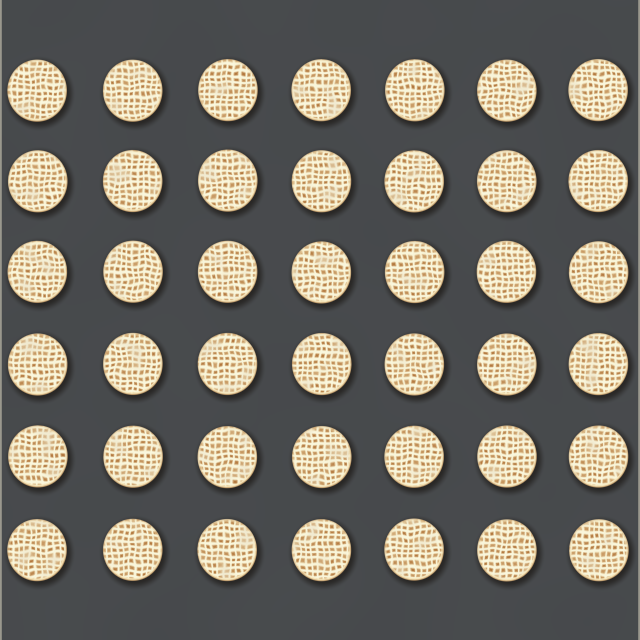
This pattern is drawn by a WebGL 2 fragment shader. Its source:

```glsl
#version 300 es
precision highp float;
// Seven by six woven cream discs with soft shadows on a slate panel.
uniform vec2 u_resolution;
out vec4 outColor;

float hash(vec2 p) {
  vec3 q = fract(p.xyx * vec3(0.1031, 0.1030, 0.0973));
  q += dot(q, q.yzx + 33.33);
  return fract((q.x + q.y) * q.z);
}

vec2 gradient(vec2 cell) {
  float angle = 6.2832 * hash(cell);
  return vec2(cos(angle), sin(angle));
}

float gradientNoise(vec2 p) {
  vec2 i = floor(p), f = p - i;
  vec2 u = f * f * f * (f * (f * 6.0 - 15.0) + 10.0);
  vec2 e = vec2(1.0, 0.0);
  return mix(mix(dot(gradient(i), f), dot(gradient(i + e), f - e), u.x),
             mix(dot(gradient(i + e.yx), f - e.yx), dot(gradient(i + 1.0), f - 1.0), u.x), u.y);
}

// Approximate signed distance to a disc that is slightly taller than wide
float discDistance(vec2 p) {
  return (length(p / vec2(0.0465, 0.0485)) - 1.0) * 0.0475;
}

// Cream cloth with rows of small rounded holes
vec3 weave(vec2 p, vec2 disc, float pixel) {
  float seed = hash(disc + 7.0);
  vec2 local = p * 45.0 + disc * 9.7;
  vec2 warp = vec2(gradientNoise(local), gradientNoise(local + 41.0));
  vec2 grid = p / vec2(0.0092, 0.0094) + warp * 0.55 + vec2(seed, hash(disc + 19.0));
  grid += vec2(0.07, -0.04) * (seed - 0.5) * grid.yx;
  vec2 thread = floor(grid);
  float variation = hash(thread + disc * 23.0);

  vec2 q = abs(fract(grid) - 0.5) - vec2(0.17, 0.12) - 0.05 * variation;
  float hole = length(max(q, 0.0)) + min(max(q.x, q.y), 0.0) - 0.1;
  float soft = 0.1 + 0.45 * pixel / 0.0093;
  float mask = 1.0 - smoothstep(-soft, soft, hole);
  float wear = smoothstep(0.05, 0.5, gradientNoise(p * 32.0 + disc * 5.3 + 80.0));

  vec3 cloth = mix(vec3(0.98, 0.97, 0.87), vec3(0.94, 0.87, 0.70),
                   0.45 * smoothstep(0.25, 0.0, hole) + 0.15 * variation);
  vec3 holeColor = mix(vec3(0.70, 0.47, 0.24), vec3(0.80, 0.63, 0.42), variation);
  cloth = mix(cloth, vec3(0.88, 0.83, 0.74), 0.35 * wear);
  return mix(cloth, holeColor, mask * (1.0 - 0.55 * wear));
}

void main() {
  vec2 uv = gl_FragCoord.xy / u_resolution;
  float pixel = 1.0 / min(u_resolution.x, u_resolution.y);

  // Nearest disc, with a gentle bow in the spacing
  vec2 pitch = vec2(0.1461, 0.1436);
  vec2 first = vec2(0.0586, 0.1406);
  vec2 disc = clamp(floor((uv - first) / pitch + 0.5), vec2(0.0), vec2(6.0, 5.0));
  vec2 bow = vec2(0.0055, 0.0035) * sin(3.1416 * disc / vec2(6.0, 5.0));
  vec2 jitter = (vec2(hash(disc), hash(disc + 53.0)) - 0.5) * 0.0015;
  vec2 p = uv - first - disc * pitch - bow - jitter;
  float d = discDistance(p);

  // Slate panel and shadow towards the lower right
  vec3 color = vec3(0.28, 0.29, 0.30) + 0.008 * gradientNoise(uv * 6.0);
  float shadow = 1.0 - smoothstep(-0.004, 0.011, discDistance(p - vec2(0.0035, -0.0045)));
  color = mix(color, vec3(0.13, 0.12, 0.11), 0.8 * shadow);

  // Cloth face, pale rim and tan lower edge
  vec3 face = weave(p, disc, pixel);
  float low = smoothstep(0.3, -0.9, p.y / 0.0485 - 0.4 * p.x / 0.0465);
  float rim = smoothstep(-0.0055, -0.003, d);
  face = mix(face, vec3(0.97, 0.91, 0.74), rim * mix(0.4, 0.9, low));
  float edge = smoothstep(-0.003, 0.0, d);
  face = mix(face, vec3(0.70, 0.53, 0.33), edge * mix(0.4, 0.8, low));
  color = mix(color, face, 1.0 - smoothstep(-0.7 * pixel, 0.7 * pixel, d));

  // Thin pale lines on the left and right borders
  float border = min(uv.x, 1.0 - uv.x);
  float line = 1.0 - smoothstep(0.0018, 0.0018 + 1.2 * pixel, border);
  color = mix(color, vec3(0.66, 0.65, 0.60), 0.85 * line);

  outColor = vec4(color, 1.0);
}
```
